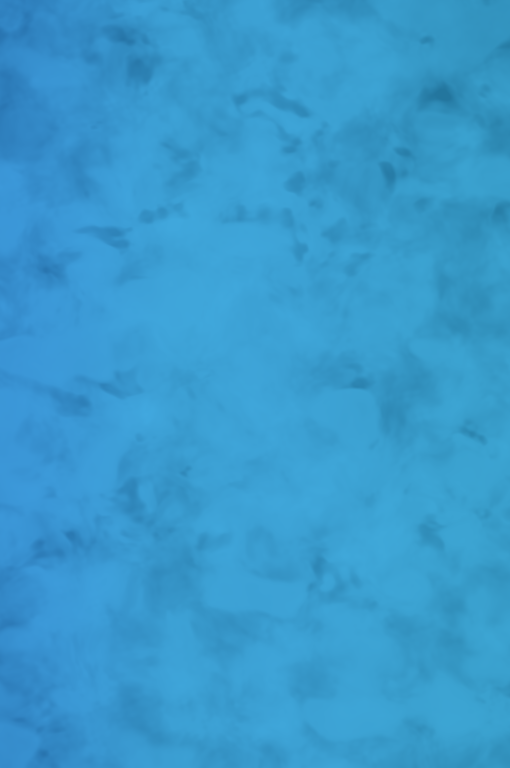
Write a Shadertoy shader that draws this texture.

```glsl
// Soft blue mottled plaster: warped value noise makes the cloudy grain,
// masked noise adds dark teal flecks and smooth pale trowel patches,
// and broad gradients dim the top and shift the hue from left to right.

const vec3 DARK_BLUE  = vec3(0.165, 0.500, 0.685);
const vec3 LIGHT_BLUE = vec3(0.252, 0.660, 0.865);
const vec3 LEFT_TINT  = vec3(-0.005, -0.040, 0.012);
const vec3 RIGHT_TINT = vec3(-0.008, 0.002, -0.022);

const float BASE_TONE      = 0.86;
const float CLOUD_SCALE    = 4.0;
const float CLOUD_STRENGTH = 0.55;
const float GRAIN_SCALE    = 17.0;
const float GRAIN_STRENGTH = 1.15;
const float FLECK_SCALE    = 25.0;
const float FLECK_STRENGTH = 0.55;
const float PATCH_SCALE    = 11.0;
const float PATCH_STRENGTH = 0.18;
const float WARP           = 0.035;

float hash(vec2 p) {
    return fract(sin(dot(p, vec2(127.1, 311.7))) * 43758.5453);
}

float noise(vec2 p) {
    vec2 cell = floor(p);
    vec2 f = fract(p);
    f = f * f * f * (f * (f * 6.0 - 15.0) + 10.0);
    float low  = mix(hash(cell), hash(cell + vec2(1, 0)), f.x);
    float high = mix(hash(cell + vec2(0, 1)), hash(cell + vec2(1, 1)), f.x);
    return mix(low, high, f.y);
}

// Layered noise in 0..1, each octave rotated to hide the lattice
float fbm(vec2 p, int octaves) {
    const mat2 TURN = mat2(0.8, 0.6, -0.6, 0.8);
    float sum = 0.0, total = 0.0, amplitude = 1.0;
    for (int i = 0; i < octaves; i++) {
        sum += amplitude * noise(p);
        total += amplitude;
        amplitude *= 0.6;
        p = TURN * p * 2.0 + 17.3;
    }
    return sum / total;
}

// Broad darkening towards the top and the side edges
float shading(vec2 uv) {
    float top    = 0.26 * smoothstep(0.55, 1.05, uv.y);
    float left   = 0.24 * smoothstep(0.35, 0.0, uv.x);
    float right  = 0.18 * smoothstep(0.55, 1.0, uv.x);
    float bottom = 0.10 * smoothstep(0.25, 0.0, uv.y);
    return top + left + right + bottom;
}

void mainImage(out vec4 fragColor, in vec2 fragCoord) {
    vec2 uv = fragCoord / iResolution.xy;
    vec2 p = fragCoord / iResolution.y;

    // Bend the domain so the blotches get ragged outlines
    vec2 bend = vec2(fbm(p * 13.0 + 3.1, 2), fbm(p * 13.0 + 41.7, 2)) - 0.5;
    vec2 q = p + WARP * bend;

    float cloud = fbm(q * CLOUD_SCALE + 8.0, 3) - 0.5;
    float grain = fbm(q * GRAIN_SCALE, 4) - 0.5;

    // Smooth pale patches, slightly wider than tall
    float patches = smoothstep(0.62, 0.74,
        fbm(q * PATCH_SCALE * vec2(0.8, 1.2) + 60.0, 2));

    // Dark flecks gather in worn areas
    float worn = smoothstep(0.38, 0.65, fbm(p * 5.0 + 90.0, 2));
    float flecks = worn * smoothstep(0.54, 0.80,
        fbm(q * FLECK_SCALE * vec2(0.85, 1.1) + 120.0, 3));

    float tone = BASE_TONE - shading(uv)
        + CLOUD_STRENGTH * cloud
        + GRAIN_STRENGTH * grain * (1.0 - 0.65 * patches)
        + PATCH_STRENGTH * patches
        - FLECK_STRENGTH * flecks * (1.0 - patches);

    // Compress the highlights so the dark side keeps the longer tail
    tone = min(tone, 0.8 + 0.45 * (tone - 0.8));

    vec3 color = mix(DARK_BLUE, LIGHT_BLUE, clamp(tone, -0.25, 1.05));
    color += LEFT_TINT * smoothstep(0.4, 0.0, uv.x);
    color += RIGHT_TINT * smoothstep(0.45, 1.0, uv.x);
    fragColor = vec4(color, 1.0);
}
```
